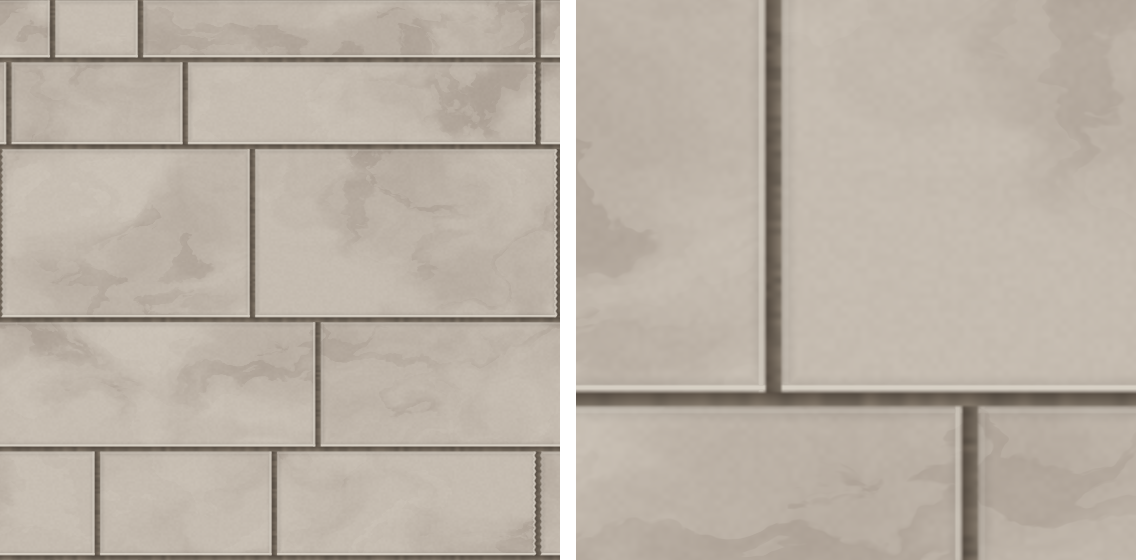
Left, the full canvas; right, a detail of the centre.
Give the GLSL for this texture, as a WebGL 1 fragment shader.

```glsl
precision highp float;
// Beige stone wall: five courses of unequal height, cut by staggered joints.
// Each block gets its own warped-noise stains; grooves have a dark side and
// a light bevel. Coordinates are local to each block, so the wall wraps around.

uniform vec2 u_resolution;

const vec3 STONE_LIGHT = vec3(0.790, 0.755, 0.710);
const vec3 STONE_DARK = vec3(0.675, 0.630, 0.585);
const vec3 GROOVE_DARK = vec3(0.340, 0.300, 0.260);
const vec3 GROOVE_LIGHT = vec3(0.480, 0.440, 0.390);
const vec3 BEVEL = vec3(0.860, 0.835, 0.790);
const float WALL_BASE = 0.004;

float hash(vec2 p) {
  return fract(sin(dot(p, vec2(127.1, 311.7))) * 43758.545);
}

float noise(vec2 p) {
  vec2 i = floor(p), f = fract(p);
  f = f * f * (3.0 - 2.0 * f);
  return mix(mix(hash(i), hash(i + vec2(1.0, 0.0)), f.x),
             mix(hash(i + vec2(0.0, 1.0)), hash(i + 1.0), f.x), f.y);
}

float fbm(vec2 p) {
  float sum = 0.0, amp = 0.5;
  for (int i = 0; i < 6; i++) {
    sum += amp * noise(p);
    p = mat2(1.6, 1.2, -1.2, 1.6) * p + 3.7;
    amp *= 0.5;
  }
  return sum;
}

// Course at height y: bottom and top in span; joints.xyz are joint positions,
// joints.w is the chipping along the last joint.
void findCourse(float y, out vec2 span, out vec4 joints) {
  if (y < 0.194) {
    span = vec2(0.0, 0.194);   joints = vec4(0.174, 0.490, 0.961, 1.0);
  } else if (y < 0.425) {
    span = vec2(0.194, 0.425); joints = vec4(0.568, 0.568, 0.568, 0.0);
  } else if (y < 0.734) {
    span = vec2(0.425, 0.734); joints = vec4(0.451, 0.451, 0.999, 1.0);
  } else if (y < 0.889) {
    span = vec2(0.734, 0.889); joints = vec4(0.016, 0.331, 0.961, 0.4);
  } else {
    span = vec2(0.889, 1.0);   joints = vec4(0.094, 0.251, 0.961, 0.0);
  }
}

// Soft clouds with sharp-edged mineral patches, 0 = pale, 1 = dark.
float stain(vec2 p) {
  vec2 warp = vec2(fbm(p), fbm(p + vec2(5.2, 1.3))) - 0.5;
  float cloud = fbm(p * 0.7 + warp + 11.0);
  float vein = fbm(p * 1.1 + 1.8 * warp + 23.0);
  float region = smoothstep(0.40, 0.60, cloud);
  float dark = smoothstep(0.49, 0.515, vein) * region;
  float faint = smoothstep(0.42, 0.44, vein) * (1.0 - region);
  float fleck = smoothstep(0.60, 0.615, vein) * region;
  return 0.65 * smoothstep(0.30, 0.72, cloud) + 0.33 * dark
       + 0.10 * faint - 0.25 * fleck;
}

// Light bevel line on the negative side of a groove, fainter on the other.
float bevel(float d, float offset) {
  float near = 1.0 - smoothstep(0.0006, 0.0022, abs(d + offset));
  float far = 1.0 - smoothstep(0.0005, 0.0020, abs(d - offset));
  return near + 0.3 * far;
}

// Groove shaded dark to light across its width, with streaks of wear.
vec3 cutGroove(vec3 color, float d, float halfWidth, float wear, float soft) {
  float across = clamp(0.5 + 0.5 * d / halfWidth, 0.0, 1.0);
  vec3 groove = mix(GROOVE_DARK, GROOVE_LIGHT, across) * (0.9 + 0.2 * wear);
  float mask = 1.0 - smoothstep(halfWidth - soft, halfWidth + soft, abs(d));
  return mix(color, groove, mask);
}

void main() {
  vec2 uv = gl_FragCoord.xy / u_resolution;
  float soft = max(0.0013, 0.8 / min(u_resolution.x, u_resolution.y));

  // Course and block under this point
  float y = fract(uv.y - WALL_BASE);
  vec2 span;
  vec4 joints;
  findCourse(y, span, joints);
  float localY = y - span.x;
  float dy = y < 0.5 * (span.x + span.y) ? localY : y - span.y;

  // Nearest joint, and distance from the block's left end
  float dx = 1.0, localX = 1.0, leftJoint = 0.0;
  for (int i = 0; i < 3; i++) {
    float ahead = fract(uv.x - joints[i]);
    float d = ahead > 0.5 ? ahead - 1.0 : ahead;
    if (i == 2) d += joints.w * 0.0011 * sin(y * 560.0);
    if (abs(d) < abs(dx)) dx = d;
    if (ahead < localX) {
      localX = ahead;
      leftJoint = joints[i];
    }
  }

  // Stone surface: stains, per-block tone, fine grain
  vec2 local = vec2(localX, localY);
  float seed = hash(vec2(leftJoint, span.x) * 7.0 + 1.3);
  float tone = stain(local * vec2(6.5, 9.0) + seed * vec2(61.0, 37.0));
  tone += 0.16 * (seed - 0.5) + 0.14 * (noise(local * 260.0) - 0.5);
  vec3 color = mix(STONE_LIGHT, STONE_DARK, clamp(tone, -0.1, 1.1));

  // Contact shadow, bevels and grooves
  float edge = min(abs(dx), abs(dy));
  color *= 1.0 - 0.09 * (1.0 - smoothstep(0.004, 0.016, edge));
  float shine = max(0.55 * bevel(dx, 0.0075), 0.85 * bevel(-dy, 0.0070));
  color = mix(color, BEVEL, shine);
  color = cutGroove(color, dx, 0.0046, noise(vec2(uv.x * 90.0, y * 240.0)), soft);
  color = cutGroove(color, -dy, 0.0041, noise(vec2(uv.x * 120.0, 4.0)), soft);

  gl_FragColor = vec4(color, 1.0);
}
```
